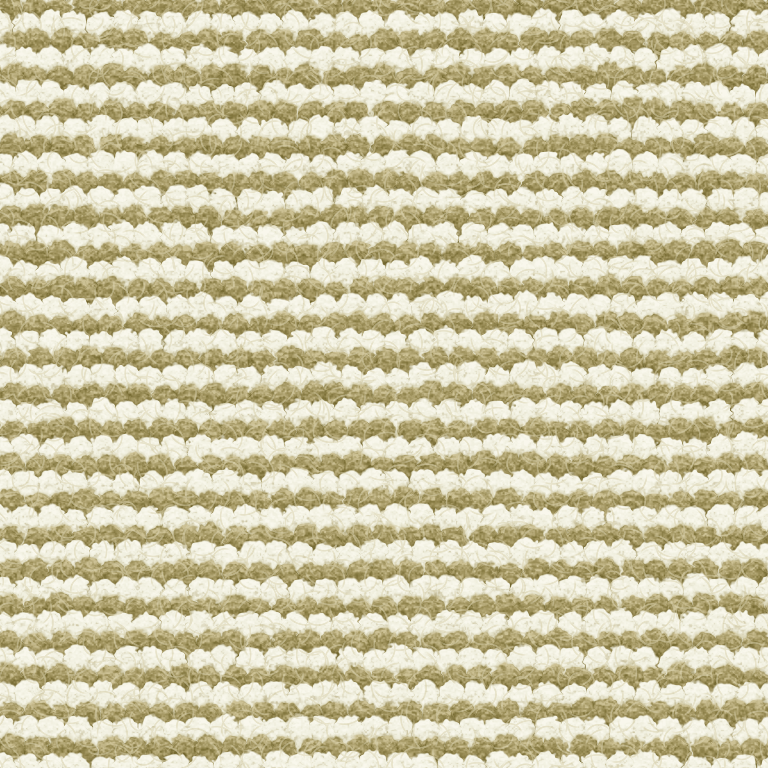
This texture is drawn by a three.js fragment shader. Its source:

```glsl
// Woven wool: alternating rows of olive and cream looped stitches with loose fibres.
#define COLUMNS 31.0
#define HALF_ROWS 43.5
#define ROW_OFFSET 0.5
#define LOOP_RADIUS vec2(0.55, 0.77)
#define STAGGER 0.42
#define JITTER 0.20
#define EDGE_SOFTNESS 0.17
#define FUZZ 0.20
#define HAIR_CELLS 25.0
#define HAIR_WIDTH 0.012

varying vec2 vUv;

const vec3 OLIVE_DARK = vec3(0.47, 0.425, 0.20);
const vec3 OLIVE_MID = vec3(0.63, 0.58, 0.37);
const vec3 OLIVE_LIGHT = vec3(0.80, 0.755, 0.58);
const vec3 CREAM_DARK = vec3(0.80, 0.77, 0.64);
const vec3 CREAM_MID = vec3(0.94, 0.935, 0.87);
const vec3 CREAM_LIGHT = vec3(0.975, 0.97, 0.925);
const vec3 HAIR_COLOR = vec3(0.85, 0.82, 0.68);

float hash(vec2 p) {
  vec3 q = fract(vec3(p.xyx) * 0.1031);
  q += dot(q, q.yzx + 33.33);
  return fract((q.x + q.y) * q.z);
}

vec2 hash2(vec2 p) {
  return vec2(hash(p + 17.3), hash(p + 91.7));
}

float noise(vec2 p) {
  vec2 i = floor(p), f = fract(p);
  f = f * f * (3.0 - 2.0 * f);
  return mix(mix(hash(i), hash(i + vec2(1.0, 0.0)), f.x),
             mix(hash(i + vec2(0.0, 1.0)), hash(i + 1.0), f.x), f.y);
}

// Three-stop yarn ramp; odd rows are olive
vec3 yarnColor(float row, float tone) {
  float olive = mod(row, 2.0);
  vec3 dark = mix(CREAM_DARK, OLIVE_DARK, olive);
  vec3 middle = mix(CREAM_MID, OLIVE_MID, olive);
  vec3 light = mix(CREAM_LIGHT, OLIVE_LIGHT, olive);
  tone = clamp(tone + 0.09 * (1.0 - olive), 0.0, 1.0);
  return tone < 0.5 ? mix(dark, middle, tone * 2.0)
                    : mix(middle, light, tone * 2.0 - 1.0);
}

// Lay one row of domed loops over the rows behind it
vec3 layRow(vec3 behind, vec2 p, float row, float grain) {
  float cream = 1.0 - mod(row, 2.0);
  float x = p.x + STAGGER * cream + 0.16 * (hash(vec2(row, 5.0)) - 0.5);
  float best = -9.0, second = -9.0, seed = 0.0;
  vec2 local = vec2(0.0);
  for (int i = -1; i <= 1; i++) {
    vec2 id = vec2(floor(x) + float(i), row);
    vec2 center = id + 0.5 + JITTER * (hash2(id + 40.0) - 0.5) * vec2(1.0, 1.3);
    vec2 size = LOOP_RADIUS * (0.93 + 0.16 * hash(id + 70.0));
    size += vec2(0.02, 0.07) * cream;
    vec2 d = (vec2(x, p.y) - center) / size;
    d.y *= d.y < 0.0 ? 0.42 : 1.0;
    float height = 1.0 - dot(d, d);
    if (height > best) {
      second = best;
      best = height;
      local = d;
      seed = hash(id + 110.0);
    } else second = max(second, height);
  }
  // Twisted strands arch across the dome, crevices darken its sides
  float arch = local.y + 0.5 * local.x * local.x + 0.5 * (seed - 0.4) * local.x;
  float strands = 0.5 * sin(14.0 * arch + 6.3 * seed + 3.0 * grain)
                + 1.6 * (noise(vec2(local.x * 2.5, arch * 11.0) + seed * 90.0) - 0.5);
  float crevice = smoothstep(0.0, 0.6, best - second);
  float tone = 0.30 + 0.22 * crevice + 0.30 * local.y + 0.17 * strands
             + 1.0 * (grain - 0.5) + 0.08 * (seed - 0.5);
  float shadow = smoothstep(-0.6, 0.0, best);
  behind *= mix(vec3(1.0), vec3(0.93, 0.92, 0.87), shadow);
  return mix(behind, yarnColor(row, tone),
             smoothstep(-EDGE_SOFTNESS, EDGE_SOFTNESS, best));
}

// Scattered curved fibres, one short arc per cell in each layer
float hairs(vec2 uv) {
  float amount = 0.0;
  for (int i = 0; i < 5; i++) {
    float layer = float(i);
    float a = 0.7 * layer + 0.3;
    vec2 q = mat2(cos(a), sin(a), -sin(a), cos(a)) * uv * HAIR_CELLS + 60.0 + layer * 13.7;
    vec2 id = floor(q);
    float turn = 6.2832 * hash(id + 31.0);
    vec2 aim = vec2(cos(turn), sin(turn));
    float radius = 0.35 + 0.45 * hash(id + 53.0);
    vec2 d = fract(q) - 0.5 + aim * radius;
    float line = 1.0 - smoothstep(HAIR_WIDTH, HAIR_WIDTH * 3.5, abs(length(d) - radius));
    float reach = length(fract(q) - 0.5);
    float arc = 1.0 - smoothstep(0.25, 0.48, reach);
    amount = max(amount, line * arc * step(0.3, hash(id + 77.0)));
  }
  return amount;
}

void main() {
  // Gentle weave drift and fuzzy outlines
  vec2 p = vUv * vec2(COLUMNS, HALF_ROWS) + vec2(0.0, ROW_OFFSET);
  p += 0.16 * (vec2(noise(vUv * 9.0), noise(vUv * 8.0 + 20.0)) - 0.5);
  p += FUZZ * (vec2(noise(vUv * 210.0), noise(vUv * 210.0 + 50.0)) - 0.5);
  float grain = 0.5 * noise(vUv * vec2(200.0, 280.0)) + 0.5 * noise(vUv * 430.0 + 9.0);

  // Back to front: each lower row overlaps the one above
  float row = floor(p.y);
  vec3 color = yarnColor(row + 1.0, 0.2 + 0.3 * grain);
  for (int i = 0; i < 3; i++) color = layRow(color, p, row + 1.0 - float(i), grain);

  color = mix(color, HAIR_COLOR, 0.5 * hairs(vUv));
  gl_FragColor = vec4(color, 1.0);
}
```
